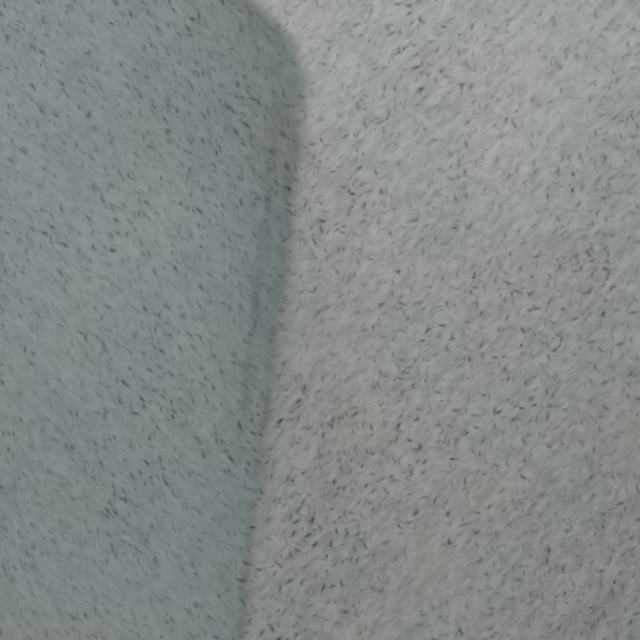
Give the GLSL for this texture, as a Shadertoy shader.

```glsl
// Soft grey speckled plaster with a shaded vertical fold and small dark flecks.
#define FLECK_CELLS 62.0
#define FLECK_LENGTH 0.0050
#define FLECK_WIDTH 0.0022
#define FLECK_DEPTH 0.19
#define GRAIN_DEPTH 0.105
#define CLOUD_DEPTH 0.035
#define LEFT_ANGLE -0.95
#define RIGHT_ANGLE 0.85
#define LEFT_GREY vec3(0.505, 0.537, 0.535)
#define RIGHT_LOW vec3(0.530, 0.542, 0.530)
#define RIGHT_HIGH vec3(0.622, 0.635, 0.625)

float hash(vec2 p) {
    return fract(sin(dot(p, vec2(127.1, 311.7))) * 43758.5453);
}

float noise(vec2 p) {
    vec2 cell = floor(p), f = fract(p);
    f = f * f * (3.0 - 2.0 * f);
    float low = mix(hash(cell), hash(cell + vec2(1, 0)), f.x);
    float high = mix(hash(cell + vec2(0, 1)), hash(cell + vec2(1, 1)), f.x);
    return mix(low, high, f.y);
}

vec2 turn(vec2 p, float angle) {
    float c = cos(angle), s = sin(angle);
    return vec2(c * p.x + s * p.y, c * p.y - s * p.x);
}

// Horizontal place of the fold; it bends to the left near the top.
float foldLine(float y) {
    float bend = max(y - 0.86, 0.0) / 0.14;
    return 0.373 + 0.115 * y - 0.09 * bend * bend;
}

// Fine streaks drawn out along one direction.
float grain(vec2 p, float angle) {
    vec2 q = turn(p, angle);
    float coarse = noise(q * vec2(65.0, 135.0));
    float fine = noise(q * vec2(125.0, 230.0) + 37.0);
    return 0.6 * coarse + 0.4 * fine - 0.5;
}

// Scattered short soft flecks, one per cell, mostly faint and a few dark.
float flecks(vec2 p, float cells, float rightSide, float seed) {
    vec2 home = floor(p * cells);
    float dark = 0.0;
    for (int j = -1; j <= 1; j++)
    for (int i = -1; i <= 1; i++) {
        vec2 id = home + vec2(i, j);
        vec2 key = id + seed;
        vec2 center = (id + vec2(hash(key), hash(key + 19.7))) / cells;
        float spread = hash(key + 43.3) - 0.5;
        float angle = mix(LEFT_ANGLE + spread * 1.2, RIGHT_ANGLE + spread * 2.6, rightSide);
        float size = 0.6 + 0.7 * hash(key + 71.9);
        vec2 q = turn(p - center, angle) / (vec2(FLECK_LENGTH, FLECK_WIDTH) * size);
        q.y += spread * q.x * q.x * 0.7;
        float strength = pow(hash(key + 97.1), 2.6);
        dark = max(dark, strength * exp(-dot(q, q)));
    }
    return dark;
}

void mainImage(out vec4 fragColor, in vec2 fragCoord) {
    vec2 uv = fragCoord / iResolution.xy;
    float wobble = (noise(uv * vec2(20.0, 34.0)) - 0.5) * 0.008;
    float side = uv.x - foldLine(uv.y) + wobble;
    float top = smoothstep(0.70, 0.95, uv.y);
    float rightSide = smoothstep(-0.02, mix(0.035, 0.015, top), side);

    // Broad light on both sides of the fold.
    vec3 leftColor = LEFT_GREY + 0.025 * smoothstep(0.1, 0.7, uv.y) - 0.01;
    leftColor.b += 0.012 * smoothstep(0.35, 0.0, uv.x) * uv.y;
    vec3 rightColor = mix(RIGHT_LOW, RIGHT_HIGH, smoothstep(0.1, 1.0, uv.y));
    rightColor -= 0.025 * smoothstep(0.75, 1.0, uv.x);
    vec3 color = mix(leftColor, rightColor, rightSide);

    // Shadow gathering towards the fold, with a pair of darker seams.
    float shadow = exp(-max(-side, 0.0) / 0.085) * (1.0 - rightSide);
    color -= shadow * mix(0.035, 0.10, smoothstep(0.0, 0.9, uv.y));
    float middle = smoothstep(0.12, 0.4, uv.y) * (1.0 - top);
    color -= 0.035 * middle * exp(-max(side, 0.0) / 0.06) * rightSide;
    float broken = 0.5 + noise(uv * vec2(50.0, 38.0) + 8.0);
    float outer = exp(-pow(side / 0.009, 2.0)) * (1.0 - 0.7 * top);
    float inner = exp(-pow((side + 0.034) / 0.009, 2.0)) * middle;
    color -= 0.037 * broken * (outer + 0.9 * inner);

    // Cloudy tone and directional grain.
    float cloud = noise(uv * 6.0) * 0.6 + noise(uv * 17.0 + 5.0) * 0.4 - 0.5;
    color += CLOUD_DEPTH * cloud;
    color += vec3(0.012, 0.0, -0.008) * (noise(uv * 9.0 + 21.0) - 0.5);
    float streaks = mix(grain(uv, LEFT_ANGLE), grain(uv, RIGHT_ANGLE), rightSide);
    color += GRAIN_DEPTH * mix(0.65, 1.0, rightSide) * streaks;

    // Two layers of flecks, bent a little and gathered in loose patches.
    vec2 bent = uv + 0.004 * (vec2(noise(uv * 70.0), noise(uv * 70.0 + 50.0)) - 0.5);
    float patches = 0.55 + 0.75 * noise(uv * 11.0 + 3.0);
    float dark = flecks(bent, FLECK_CELLS, rightSide, 0.0);
    dark += 0.65 * flecks(bent + 0.37, FLECK_CELLS * 1.45, rightSide, 211.0);
    color -= FLECK_DEPTH * patches * mix(0.85, 1.0, rightSide) * dark * vec3(1.0, 0.98, 0.97);

    fragColor = vec4(color, 1.0);
}
```
